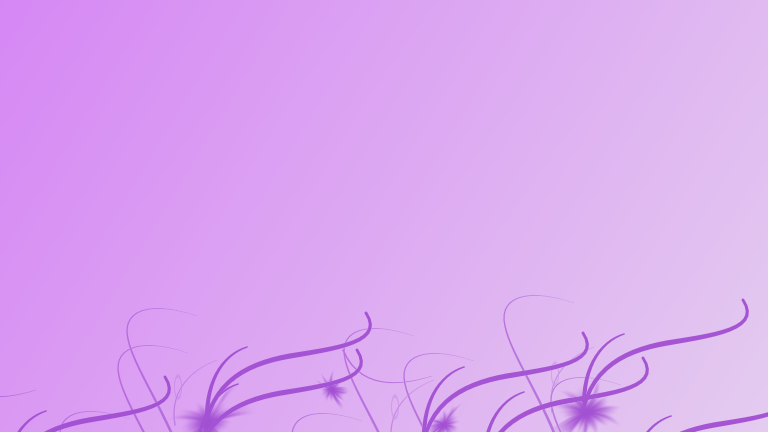
Write a WebGL 2 fragment shader that draws this background.

```glsl
#version 300 es
precision highp float;
// Violet diagonal gradient with a border of curling tendrils and soft feathery tufts.

uniform vec2 u_resolution;
out vec4 fragColor;

// Layout grid: the canvas height is GRID units, whatever its size in pixels.
const float GRID = 432.0;
const float BORDER_TOP = 150.0;
const vec3 CORNER_COLOR = vec3(0.838, 0.530, 0.957);
const vec3 ACROSS_SHIFT = vec3(0.040, 0.200, -0.012);
const vec3 DOWN_SHIFT = vec3(0.016, 0.068, -0.004);
const vec3 INK = vec3(0.625, 0.295, 0.820);
const float BOLD_ALPHA = 0.92;
const float FINE_ALPHA = 0.62;
const float TUFT_ALPHA = 0.95;
const int SEGMENTS = 14;

// Roots of the sprays; those from BOLD_SPRAYS on carry only the fine loop.
const int SPRAYS = 9;
const int BOLD_SPRAYS = 7;
const int LEAFY_SPRAYS = 3;
const vec2 ROOTS[SPRAYS] = vec2[](
    vec2(205, 0), vec2(582, 13), vec2(422, -20), vec2(4, -64), vec2(196, -37),
    vec2(482, -45), vec2(629, -69), vec2(138, -103), vec2(370, -105));

// Tufts: centre, size, lean angle.
const int TUFTS = 4;
const vec4 TUFT[TUFTS] = vec4[](
    vec4(586, 19, 36, 0.45), vec4(208, 9, 39, 0.55),
    vec4(444, 7, 23, 0.65), vec4(332, 42, 19, 2.30));

float hash(vec2 p) {
    vec3 q = fract(vec3(p.xyx) * 0.1031);
    q += dot(q, q.yzx + 33.33);
    return fract((q.x + q.y) * q.z);
}

float noise(vec2 p) {
    vec2 i = floor(p), f = fract(p);
    f = f * f * (3.0 - 2.0 * f);
    return mix(mix(hash(i), hash(i + vec2(1, 0)), f.x),
               mix(hash(i + vec2(0, 1)), hash(i + vec2(1, 1)), f.x), f.y);
}

vec2 cubic(vec2 a, vec2 b, vec2 c, vec2 d, float t) {
    float s = 1.0 - t;
    return s * s * s * a + 3.0 * s * s * t * b + 3.0 * s * t * t * c + t * t * t * d;
}

// Smooth coverage of a tapered cubic curve; taper holds its end half-widths.
float stroke(vec2 p, vec2 a, vec2 b, vec2 c, vec2 d, vec2 taper, float pixel) {
    float nearest = 1e5, halfWidth = taper.x;
    vec2 start = a;
    for (int i = 1; i <= SEGMENTS; i++) {
        float t = float(i) / float(SEGMENTS);
        vec2 end = cubic(a, b, c, d, t), edge = end - start;
        float h = clamp(dot(p - start, edge) / dot(edge, edge), 0.0, 1.0);
        float w = mix(taper.x, taper.y, t + (h - 1.0) / float(SEGMENTS));
        float gap = length(p - start - edge * h) - w;
        if (gap < nearest) { nearest = gap; halfWidth = w; }
        start = end;
    }
    return clamp(0.5 - nearest / pixel, 0.0, 1.0) * min(1.0, 2.0 * halfWidth / pixel);
}

// Long curl and short hook.
float boldSpray(vec2 p, float pixel) {
    float curl = max(
        stroke(p, vec2(0, 2), vec2(7, 52), vec2(45, 69), vec2(85, 76), vec2(1.9, 2.6), pixel),
        stroke(p, vec2(85, 76), vec2(133, 84), vec2(180, 90), vec2(161, 119), vec2(2.6, 1.4), pixel));
    float hook = stroke(p, vec2(2, 18), vec2(3, 55), vec2(20, 78), vec2(42, 85), vec2(2.2, 0.7), pixel);
    return max(curl, hook);
}

// Tall loop that arches over to the right.
float fineLoop(vec2 p, float pixel) {
    return max(
        stroke(p, vec2(-8, 116), vec2(-55, 132), vec2(-84, 122), vec2(-77, 93), vec2(0.2, 0.7), pixel),
        stroke(p, vec2(-77, 93), vec2(-72, 68), vec2(-46, 30), vec2(-27, -16), vec2(0.7, 1.4), pixel));
}

// Soft blot whose rim is frayed by noise along each direction.
float tuft(vec2 p, vec4 t) {
    float c = cos(t.w), s = sin(t.w);
    vec2 q = mat2(c, -s, s, c) * (p - t.xy) / t.z;
    q.y *= 1.5;
    float r = length(q);
    float fray = noise(q / max(r, 0.01) * 5.0 + r + t.xy);
    return 1.0 - smoothstep(0.1, 1.0, r * (0.65 + 0.95 * fray));
}

void main() {
    vec2 uv = gl_FragCoord.xy / u_resolution;
    float pixel = GRID / u_resolution.y;
    vec2 p = gl_FragCoord.xy * pixel;
    vec3 color = CORNER_COLOR + ACROSS_SHIFT * uv.x + DOWN_SHIFT * (1.0 - uv.y);

    if (p.y < BORDER_TOP) {
        float bold = 0.0, fine = 0.0, soft = 0.0;
        for (int i = 0; i < SPRAYS; i++) {
            vec2 q = p - ROOTS[i];
            if (q.x < -90.0 || q.x > 175.0 || q.y > 135.0) continue;
            fine = max(fine, fineLoop(q, pixel));
            if (i < BOLD_SPRAYS) bold = max(bold, boldSpray(q, pixel));
            if (i < LEAFY_SPRAYS) {
                float leaf = abs(length((q - vec2(-27, 45)) / vec2(3.5, 11)) - 1.0) * 3.5;
                fine = max(fine, 0.35 * (1.0 - smoothstep(0.0, pixel, leaf)));
                fine = max(fine, 0.7 * stroke(q, vec2(-30, 7), vec2(-36, 40), vec2(-15, 62),
                                              vec2(12, 72), vec2(0.7, 0.3), pixel));
            }
        }
        // Two shallow trailing arcs.
        for (int i = 0; i < 2; i++) {
            vec2 q = p + float(i) * vec2(396, 14);
            fine = max(fine, stroke(q, vec2(343, 82), vec2(360, 42), vec2(400, 46),
                                    vec2(432, 56), vec2(0.8, 0.3), pixel));
        }
        for (int i = 0; i < TUFTS; i++) soft = max(soft, tuft(p, TUFT[i]));
        color = mix(color, INK, max(max(bold * BOLD_ALPHA, fine * FINE_ALPHA), soft * TUFT_ALPHA));
    }
    fragColor = vec4(color, 1.0);
}
```
